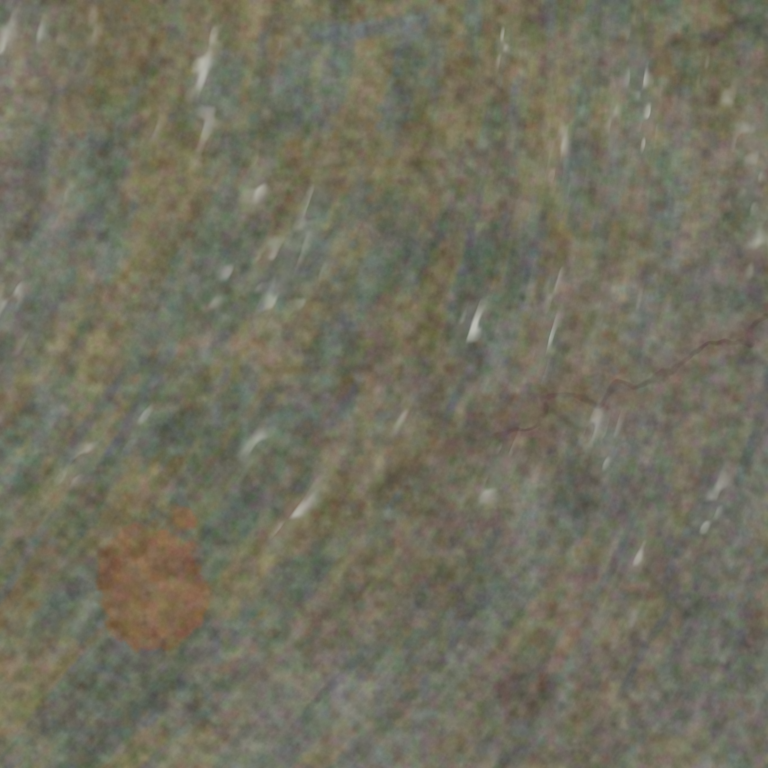
Reproduce this texture procedurally as a WebGL 2 fragment shader.

```glsl
#version 300 es
precision highp float;

uniform vec2 u_resolution;
out vec4 fragColor;

float hash(vec2 p) {
    return fract(sin(dot(p, vec2(127.1, 311.7))) * 43758.5453);
}

float noise(vec2 p) {
    vec2 cell = floor(p), f = fract(p);
    f = f * f * (3.0 - 2.0 * f);
    return mix(mix(hash(cell), hash(cell + vec2(1, 0)), f.x),
               mix(hash(cell + vec2(0, 1)), hash(cell + vec2(1, 1)), f.x), f.y);
}

float fbm(vec2 p) {
    float sum = 0.0, gain = 0.53;
    for (int i = 0; i < 4; i++) {
        sum += gain * noise(p);
        p = mat2(1.6, 1.2, -1.2, 1.6) * p + 7.3;
        gain *= 0.5;
    }
    return sum;
}

// Straightens the curved grain: x runs across it, y along it
vec2 toFlow(vec2 p) {
    float lean = 0.9 * p.y - 0.35 * p.y * p.y;
    return vec2(p.x - lean * (1.0 - 0.4 * smoothstep(0.5, 1.0, p.x)), p.y);
}

// Soft band around distance zero
float band(float d, float width) {
    return 1.0 - smoothstep(0.2 * width, width, abs(d));
}

void main() {
    vec2 p = gl_FragCoord.xy / u_resolution;
    vec2 flow = toFlow(p);
    float wobble = fbm(p * 14.0) - 0.5;

    // Mottled green and ochre ground, greyer at the lower right and left edge
    float ochre = smoothstep(0.36, 0.64, fbm(flow * vec2(20.0, 9.0) + 3.0));
    float grey = smoothstep(0.35, 0.85, 0.6 * p.x + 0.5 * (1.0 - p.y) + 0.8 * wobble);
    grey = max(grey, smoothstep(0.16, 0.0, p.x + 0.2 * wobble) * smoothstep(0.4, 0.7, p.y));
    vec3 color = mix(vec3(0.41, 0.435, 0.38), vec3(0.475, 0.447, 0.345), ochre);
    color = mix(color, vec3(0.44, 0.425, 0.395), 0.6 * grey);
    color += 0.14 * (fbm(flow * vec2(38.0, 11.0) + 21.0) - 0.5);
    color += 0.10 * (fbm(p * 9.0 + 40.0) - 0.5);

    // Long dark strokes along the grain
    for (int i = 0; i < 16; i++) {
        float id = float(i);
        vec2 center = vec2(hash(vec2(id, 1.7)), 0.75 * hash(vec2(id, 5.3)));
        vec2 d = flow - toFlow(center);
        float reach = 0.05 + 0.09 * hash(vec2(id, 9.1));
        float stroke = band(d.x + 0.03 * wobble, 0.012) * band(d.y, reach);
        color = mix(color, vec3(0.37, 0.38, 0.375), 0.6 * stroke);
    }

    // Blue-grey stroke and dark arc near the top
    float blueStroke = band(p.y - 0.96 - 1.2 * pow(p.x - 0.45, 2.0) + 0.02 * wobble, 0.02)
                     * band(p.x - 0.48, 0.14);
    color = mix(color, vec3(0.42, 0.465, 0.45), 0.8 * blueStroke);
    float arc = band(p.y - 0.96 + 2.0 * pow(p.x - 1.0, 2.0) + 0.03 * wobble, 0.02)
              * smoothstep(0.8, 0.9, p.x);
    color = mix(color, vec3(0.36, 0.355, 0.30), 0.7 * arc);

    // Reddish vein with a faint halo
    float vein = p.y - 0.44 - 0.33 * (p.x - 0.6) + 0.09 * wobble;
    float veinReach = smoothstep(0.55, 0.68, p.x);
    color = mix(color, vec3(0.46, 0.40, 0.34), 0.5 * band(vein, 0.05) * veinReach);
    color = mix(color, vec3(0.38, 0.33, 0.29), 0.6 * band(vein, 0.007) * veinReach);

    // Pale pink smear
    vec2 smear = flow - toFlow(vec2(0.735, 0.165));
    color = mix(color, vec3(0.53, 0.46, 0.41),
                0.7 * band(smear.x + 0.04 * wobble, 0.025) * band(smear.y, 0.07));

    // Rusty lump with a ragged edge
    float lump = min(length(p - vec2(0.2, 0.24)), length(p - vec2(0.235, 0.325)) + 0.05);
    lump += 0.05 * (fbm(p * 24.0) - 0.5);
    vec3 rust = mix(vec3(0.44, 0.34, 0.25), vec3(0.56, 0.44, 0.33), fbm(p * 32.0));
    color = mix(color, rust, 0.9 * smoothstep(0.08, 0.068, lump));

    // Fine grain in brightness and hue
    color += 0.17 * (fbm(p * 75.0) - 0.5);
    color += 0.06 * (vec3(noise(p * 85.0 + 11.0), noise(p * 85.0 + 37.0),
                          noise(p * 85.0 + 71.0)) - 0.5);

    // Clusters of wet glints, denser towards the top and the sides
    float sheen = 0.0;
    for (int i = 0; i < 48; i++) {
        float id = float(i);
        float side = 2.0 * hash(vec2(id, 2.9)) - 1.0;
        vec2 center = vec2(0.5 + 0.5 * sign(side) * pow(abs(side), 0.7),
                           mix(0.05, 0.97, sqrt(hash(vec2(id, 6.1)))));
        vec2 d = (flow - toFlow(center)) / vec2(0.013, 0.022 + 0.025 * hash(vec2(id, 8.3)));
        sheen += exp(-dot(d, d)) * (0.4 + 0.6 * hash(vec2(id, 4.7)));
    }
    sheen = min(sheen, 1.0);
    float sparkle = smoothstep(0.48, 0.85, noise(flow * vec2(80.0, 48.0) + 5.0));
    color = mix(color, vec3(0.53, 0.53, 0.50), 0.4 * sheen);
    color = mix(color, vec3(0.78, 0.78, 0.75), 0.85 * sheen * sparkle);

    fragColor = vec4(color, 1.0);
}
```
